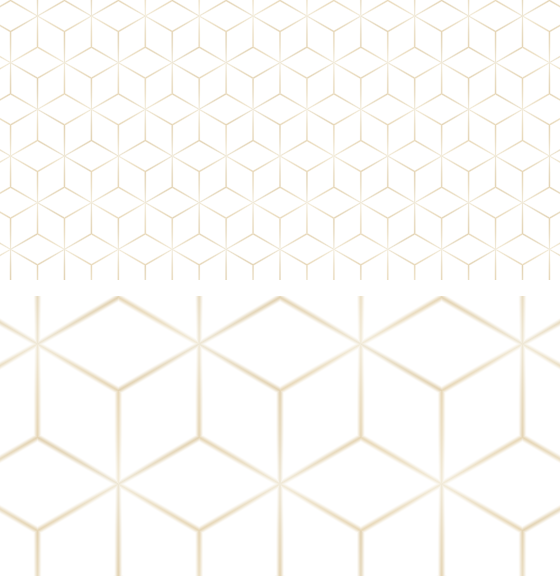
Top: the whole. Bottom: its middle third, enlarged.
A Shadertoy shader for this pattern:

```glsl
// Tumbling-block lattice of fine pale gold lines on white.

// Sineless hash of a 3D id to 0..1.
float hash13(vec3 p) {
    p = fract(p * 0.1031);
    p += dot(p, p.zyx + 31.32);
    return fract((p.x + p.y) * p.z);
}

// Offset from the nearest six-way star of a unit triangular lattice.
vec2 nearestStar(vec2 p) {
    vec2 cell = vec2(1.0, sqrt(3.0));
    vec2 a = p - cell * floor(p / cell + 0.5);
    vec2 b = p - cell * (floor(p / cell) + 0.5);
    return dot(a, a) < dot(b, b) ? a : b;
}

void mainImage(out vec4 fragColor, in vec2 fragCoord) {
    // Six star rows fill the height; one unit is the gap between stars.
    float scale = 3.0 * sqrt(3.0);
    vec2 p = (fragCoord - vec2(0.5, 0.1095) * iResolution.xy);
    p *= scale / iResolution.y;
    float pixel = scale / iResolution.y;

    vec2 q = nearestStar(p);
    vec2 starId = floor((p - q) * vec2(2.0, 2.0 / sqrt(3.0)) + 0.5);

    // Fold onto the closest of six spokes, at 30 degrees plus steps of 60.
    float sector = radians(60.0);
    float spoke = floor(atan(q.y, q.x) / sector);
    float angle = (spoke + 0.5) * sector;
    vec2 direction = vec2(cos(angle), sin(angle));
    float across = abs(q.x * direction.y - q.y * direction.x);
    float along = clamp(dot(q, direction) * sqrt(3.0), 0.0, 1.0);

    // Spokes taper towards the star and deepen towards the three-way joint.
    float halfWidth = mix(0.008, 0.0125, smoothstep(0.0, 0.6, along));
    float softness = max(0.8 * pixel, 0.016);
    float line = 1.0 - smoothstep(halfWidth - softness, halfWidth + softness, across);

    vec3 gold = mix(vec3(0.93, 0.895, 0.81), vec3(0.895, 0.83, 0.70), along);
    gold += 0.03 * (hash13(vec3(starId, spoke) + 50.0) - 0.5);

    fragColor = vec4(mix(vec3(1.0), gold, line), 1.0);
}
```
